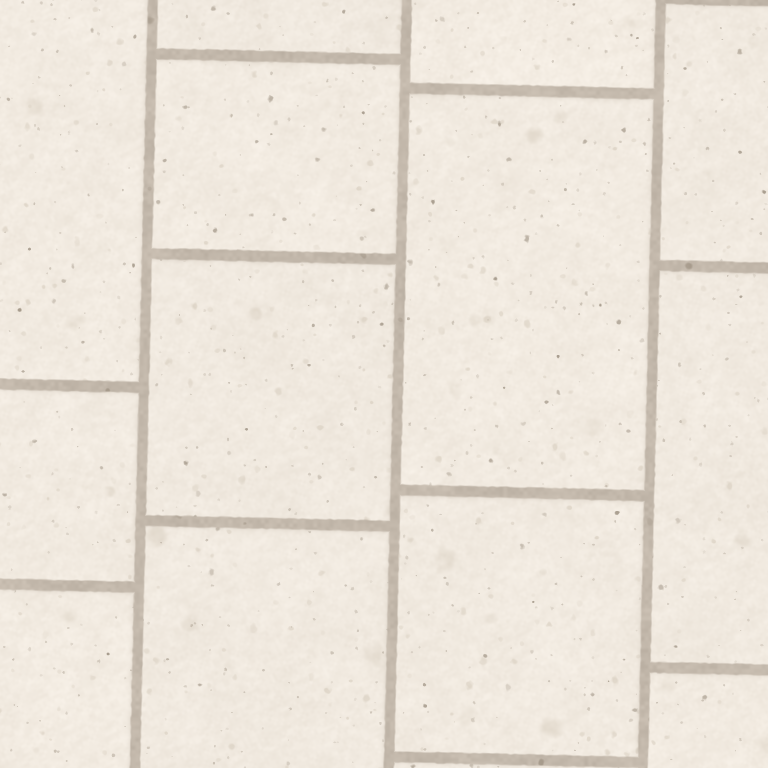
Write a WebGL 1 fragment shader that draws this texture.

```glsl
precision highp float;

uniform vec2 u_resolution;

const float TILT = 0.0234;             // slope of the paving
const float COLUMN_WIDTH = 0.3307;
const float FIRST_JOINT = 0.1992;
const vec3 TILE_LENGTHS = vec3(0.5234, 0.2604, 0.3477);
const vec4 COLUMN_STARTS = vec4(-0.0234, -0.4583, 0.1022, 0.3255);
const float SWAPPED_COLUMN = 2.0;      // its short tiles change places
const vec2 JOINT_HALF = vec2(0.0066, 0.0071);
const float EDGE_SOFTNESS = 0.0016;
const float EDGE_WOBBLE = 0.0013;
const float HALO_WIDTH = 0.0045;
const float TONE_VARIATION = 0.012;
const vec3 TILE_COLOR = vec3(0.947, 0.919, 0.880);
const vec3 GROUT_COLOR = vec3(0.765, 0.723, 0.672);
const vec3 STAIN_COLOR = vec3(0.780, 0.735, 0.665);
const vec3 SPECK_COLOR = vec3(0.540, 0.490, 0.425);

float hash(vec2 p) {
  return fract(sin(dot(p, vec2(127.1, 311.7))) * 43758.5);
}

float noise(vec2 p) {
  vec2 i = floor(p);
  vec2 f = fract(p);
  f = f * f * (3.0 - 2.0 * f);
  return mix(mix(hash(i), hash(i + vec2(1.0, 0.0)), f.x),
             mix(hash(i + vec2(0.0, 1.0)), hash(i + vec2(1.0)), f.x), f.y);
}

// Scattered irregular spots, at most one per grid cell
float spots(vec2 p, float cells, float radius, float density, float seed) {
  vec2 q = p * cells;
  vec2 base = floor(q);
  float cover = 0.0;
  for (int j = -1; j <= 1; j++) {
    for (int i = -1; i <= 1; i++) {
      vec2 id = base + vec2(float(i), float(j));
      vec2 key = id + seed;
      vec2 center = id + vec2(hash(key + 3.7), hash(key + 8.1));
      vec2 delta = (q - center) / cells;
      delta.y *= mix(0.75, 1.3, hash(key + 5.3));
      float r = radius * mix(0.45, 1.0, hash(key + 1.9));
      float wobble = 0.6 * r * (noise(p * 1.4 / radius + seed) - 0.5);
      float shape = 1.0 - smoothstep(0.35 * r, 1.15 * r, length(delta) + wobble);
      float strength = step(hash(key), density) * mix(0.3, 1.0, hash(key + 6.4));
      cover = max(cover, shape * strength);
    }
  }
  return cover;
}

void main() {
  vec2 p = gl_FragCoord.xy / u_resolution;
  float pixel = 1.0 / min(u_resolution.x, u_resolution.y);

  // Tilted paving axes: x across the columns, y down along them
  vec2 down = vec2(p.x, 1.0 - p.y);
  vec2 paving = vec2(down.x + TILT * down.y, down.y - TILT * down.x);
  vec2 rough = vec2(noise(p * 170.0), noise(p * 170.0 + 41.0)) - 0.5;
  vec2 q = paving + EDGE_WOBBLE * rough;

  // Column and its staggered run of three tile lengths
  float across = (q.x - FIRST_JOINT) / COLUMN_WIDTH + 1.0;
  float column = floor(across);
  float x = fract(across) * COLUMN_WIDTH;
  vec4 pick = vec4(equal(vec4(mod(column, 4.0)), vec4(0.0, 1.0, 2.0, 3.0)));
  float period = dot(TILE_LENGTHS, vec3(1.0));
  float along = q.y - dot(COLUMN_STARTS, pick);
  float y = mod(along, period);
  float first = TILE_LENGTHS.x;
  float second = first + (column == SWAPPED_COLUMN ? TILE_LENGTHS.z : TILE_LENGTHS.y);
  float top = y < first ? 0.0 : (y < second ? first : second);
  float bottom = y < first ? first : (y < second ? second : period);

  // Distances from the joints into the tile
  float fromTop = y - top - JOINT_HALF.y;
  float fromRight = COLUMN_WIDTH - x - JOINT_HALF.x;
  float inset = min(min(x - JOINT_HALF.x, fromRight),
                    min(fromTop, bottom - y - JOINT_HALF.y));
  float soft = max(EDGE_SOFTNESS, pixel);
  float tileMask = smoothstep(-soft, soft, inset);

  // Stone: tone, mottling, faint stains, pits
  vec2 tile = vec2(column, floor(along / period) * 3.0 + top * 7.0);
  float tone = TONE_VARIATION * (hash(tile + 2.3) - 0.5);
  vec2 grain = vec2(p.x + 0.5 * p.y, p.y - 0.5 * p.x);
  float mottle = 0.016 * (noise(p * 24.0) - 0.5)
               + 0.022 * (noise(grain * vec2(85.0, 120.0)) - 0.5)
               + 0.020 * (noise(grain * 230.0) - 0.5);
  vec3 stone = TILE_COLOR + tone + mottle * vec3(0.9, 1.0, 1.15);
  float stains = spots(p, 11.0, 0.017, 0.35, 17.0) * noise(p * 75.0);
  stone = mix(stone, STAIN_COLOR, 0.42 * stains);
  stone = mix(stone, STAIN_COLOR, 0.40 * spots(p, 34.0, 0.0055, 0.30, 29.0));
  float pits = max(spots(p, 23.0, 0.0042, 0.28, 53.0),
                   0.5 * spots(p, 48.0, 0.0026, 0.30, 71.0));
  stone = mix(stone, SPECK_COLOR, 0.72 * pits);

  // Soft dusting on the tile edges left of and below the joints
  float haloDistance = max(min(fromRight, fromTop), 0.0);
  stone = mix(stone, GROUT_COLOR, 0.35 * exp(-haloDistance / HALO_WIDTH * 2.0));

  // Sandy grout with occasional dark marks
  vec3 grout = GROUT_COLOR + 0.045 * (noise(p * 190.0) - 0.5)
             + 0.035 * (noise(p * 30.0 + 9.0) - 0.5);
  grout = mix(grout, SPECK_COLOR, 0.5 * spots(p, 18.0, 0.007, 0.25, 97.0));

  gl_FragColor = vec4(mix(grout, stone, tileMask), 1.0);
}
```
